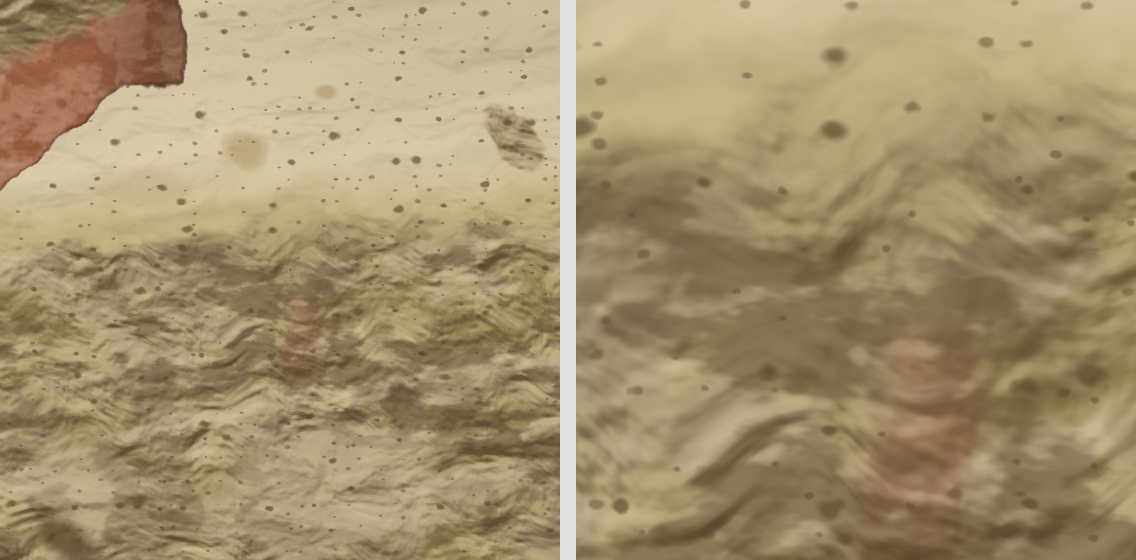
Left: the whole. Right: its middle third, enlarged.
A WebGL 1 fragment shader for this texture:

```glsl
precision highp float;
// Weathered wall: a smooth cream plaster band above crumbling ochre stone,
// with a flaked rusty corner. Stretched fbm is lit from above for the relief;
// wobbly ellipses and hashed cells add stains, worn patches and pits.
uniform vec2 u_resolution;

const vec3 CREAM = vec3(0.84, 0.78, 0.65);
const vec3 STRAW = vec3(0.74, 0.68, 0.48);
const vec3 STONE = vec3(0.68, 0.61, 0.47);
const vec3 OLIVE = vec3(0.58, 0.51, 0.33);
const vec3 TAUPE = vec3(0.56, 0.48, 0.38);
const vec3 UMBER = vec3(0.35, 0.27, 0.17);
const vec3 RUST = vec3(0.59, 0.36, 0.25);

float hash(vec2 p) {
  vec3 q = fract(vec3(p.xyx) * 0.1031);
  q += dot(q, q.yzx + 33.33);
  return fract((q.x + q.y) * q.z);
}

float noise(vec2 p) {
  vec2 i = floor(p), f = fract(p);
  f = f * f * f * (f * (f * 6.0 - 15.0) + 10.0);
  return mix(mix(hash(i), hash(i + vec2(1, 0)), f.x),
             mix(hash(i + vec2(0, 1)), hash(i + vec2(1, 1)), f.x), f.y);
}

float fbm(vec2 p) {
  float sum = 0.0, amp = 0.5;
  for (int i = 0; i < 5; i++) {
    sum += amp * noise(p);
    p = mat2(0.96, 0.28, -0.28, 0.96) * p * 1.93 + 17.3;
    amp *= 0.54;
  }
  return sum;
}

// Crumbly height field, stretched along the wall and warped.
float height(vec2 p) {
  vec2 warp = vec2(noise(p * 13.0), noise(p * 13.0 + 40.0)) - 0.5;
  return fbm((p + 0.045 * warp) * vec2(10.0, 18.0));
}

// Brightness of a slope lit from the upper left.
float relief(vec2 p) {
  return height(p) - height(p + vec2(-0.003, 0.007));
}

// Soft ellipse, turned by angle, with an edge roughened by wobble.
float blob(vec2 p, vec2 centre, vec2 radius, float angle, float soft, float wobble) {
  vec2 d = p - centre;
  float c = cos(angle), s = sin(angle);
  d = vec2(c * d.x + s * d.y, c * d.y - s * d.x) / radius;
  return 1.0 - smoothstep(1.0 - soft, 1.0 + soft, length(d) + wobble);
}

// One small pit in some cells of a grid; share is the filled fraction.
float pits(vec2 p, float cells, float share) {
  vec2 g = p * cells, id = floor(g);
  vec2 centre = 0.3 + 0.4 * vec2(hash(id + 3.1), hash(id + 8.7));
  float radius = mix(0.07, 0.23, pow(hash(id + 21.0), 2.0));
  vec2 d = (fract(g) - centre) * vec2(0.8, 1.15);
  float dist = length(d) + 0.1 * (noise(g * 5.0) - 0.5);
  return step(hash(id + 55.0), share) * (1.0 - smoothstep(radius * 0.4, radius + 0.06, dist));
}

// Positive inside the flaked corner at the upper left.
float flakeDepth(vec2 p, float wobble) {
  float lower = min(0.66 + 0.86 * p.x, 0.845);
  float right = 0.335 - 0.3 * max(p.y - 0.9, 0.0);
  return min(p.y - lower, right - p.x) + 0.045 * wobble;
}

vec3 plasterColour(vec2 p, float ledge, float grain) {
  float rise = smoothstep(-0.02, 0.16, p.y - ledge + 0.05 * (grain - 0.5));
  vec3 col = mix(STRAW, CREAM, rise);
  float streak = noise(vec2(p.x * 3.0, (p.y - 0.16 * p.x) * 34.0));
  col *= 0.975 + 0.05 * streak;
  return col * (1.0 - 0.07 * smoothstep(0.75, 1.0, p.y) * smoothstep(0.2, 0.8, p.x));
}

vec3 stoneColour(vec2 p, float grain) {
  vec3 col = mix(OLIVE, STONE, smoothstep(0.36, 0.62, fbm(p * vec2(5.0, 9.0) + 9.0)));
  col = mix(col, TAUPE, 0.75 * smoothstep(0.48, 0.66, fbm(p * vec2(7.0, 10.0) + 31.0)));
  return mix(col, STRAW, 0.55 * smoothstep(0.48, 0.66, grain));
}

// Pushes a colour towards shadow or highlight by a signed tone.
vec3 shade(vec3 col, float tone) {
  col = mix(col, UMBER, clamp(-tone, 0.0, 0.85));
  return mix(col, CREAM, clamp(tone * 0.8, 0.0, 0.6));
}

void main() {
  vec2 p = gl_FragCoord.xy / u_resolution;
  float grain = fbm(p * 22.0);
  float wobble = fbm(p * 15.0 + 70.0) - 0.48;
  float slope = relief(p);

  // Plaster and the ragged ledge where it gives way to stone.
  float ledge = 0.55 + 0.05 * p.x + 0.07 * wobble;
  float blur = mix(0.012, 0.06, smoothstep(0.1, 0.6, p.x));
  float rough = 1.0 - smoothstep(-blur, blur, p.y - ledge);
  vec3 col = mix(plasterColour(p, ledge, grain), stoneColour(p, grain), rough);

  // Worn pale areas low down, and the brown scab beside them.
  float worn = blob(p, vec2(0.58, 0.12), vec2(0.27, 0.11), 0.15, 0.3, wobble);
  worn = max(worn, blob(p, vec2(0.13, 0.13), vec2(0.10, 0.07), -0.3, 0.25, wobble));
  worn = max(worn, 0.8 * blob(p, vec2(0.83, 0.31), vec2(0.09, 0.04), 0.3, 0.4, wobble));
  col = mix(col, mix(STONE, CREAM, 0.4), 0.7 * worn);
  float scab = blob(p, vec2(0.28, 0.12), vec2(0.09, 0.14), 0.25, 0.1, 1.2 * wobble);
  col = mix(col, mix(OLIVE, TAUPE, 0.6), 0.75 * scab);

  // Scuff and faint stains on the plaster, rusty knot in the stone.
  float scuff = blob(p, vec2(0.915, 0.755), vec2(0.085, 0.037), -0.9, 0.15, 1.3 * wobble);
  col = mix(col, mix(STONE, OLIVE, 0.4), 0.7 * scuff);
  float stain = blob(p, vec2(0.435, 0.735), vec2(0.04, 0.035), 0.0, 0.35, wobble);
  stain = max(stain, 0.5 * blob(p, vec2(0.26, 0.665), vec2(0.07, 0.03), 0.0, 0.5, wobble));
  stain = max(stain, blob(p, vec2(0.58, 0.835), vec2(0.018, 0.012), 0.0, 0.4, wobble));
  col = mix(col, mix(STRAW, RUST, 0.28), 0.6 * stain);
  float knot = blob(p, vec2(0.54, 0.395), vec2(0.035, 0.07), -0.2, 0.35, 1.4 * wobble);
  col = mix(col, mix(RUST, TAUPE, 0.45), 0.7 * knot);

  // Flaked corner: rust below, bare stone above, thin dark rim.
  float depth = flakeDepth(p, wobble);
  float flake = smoothstep(-0.003, 0.003, depth);
  float bare = smoothstep(-0.03, 0.03, p.y - 0.87 - 0.6 * p.x + 0.15 * wobble);
  vec3 rusty = mix(RUST, vec3(0.68, 0.47, 0.36), smoothstep(0.4, 0.6, grain));
  rusty *= 1.0 - 0.22 * smoothstep(0.12, 0.3, p.x);
  col = mix(col, mix(rusty, mix(OLIVE, TAUPE, 0.4), bare), flake);
  col *= 1.0 - 0.3 * flake * (1.0 - smoothstep(0.0, 0.012, depth));

  // Relief is strong on stone, faint on plaster and worn areas.
  float strength = mix(0.7, 5.6, rough) * (1.0 - 0.5 * worn);
  strength = mix(max(strength, 4.0 * scuff), mix(1.8, 6.0, bare), flake);
  float patchy = mix(0.65, 1.3, noise(p * vec2(6.0, 9.0) + 5.0));
  col = shade(col, slope * strength * patchy);

  // Hollows under ledges, the deep corner hole and scattered pits.
  float crumbled = mix(rough, bare, flake);
  float hollow = smoothstep(0.56, 0.72, fbm(p * vec2(11.0, 24.0) + 90.0));
  float hole = blob(p, vec2(0.11, 0.04), vec2(0.065, 0.03), -0.6, 0.5, wobble);
  col = mix(col, UMBER, max(0.5 * hollow * crumbled * (1.0 - 0.6 * worn), 0.75 * hole));
  float nearLedge = 1.0 - smoothstep(0.0, 0.12, abs(p.y - 0.6));
  float pit = max(pits(p, 26.0, 0.16 + 0.22 * nearLedge * p.x), 0.7 * pits(p + 0.37, 48.0, 0.2));
  col = mix(col, UMBER, 0.65 * pit * (1.0 - 0.7 * flake));

  gl_FragColor = vec4(col, 1.0);
}
```
